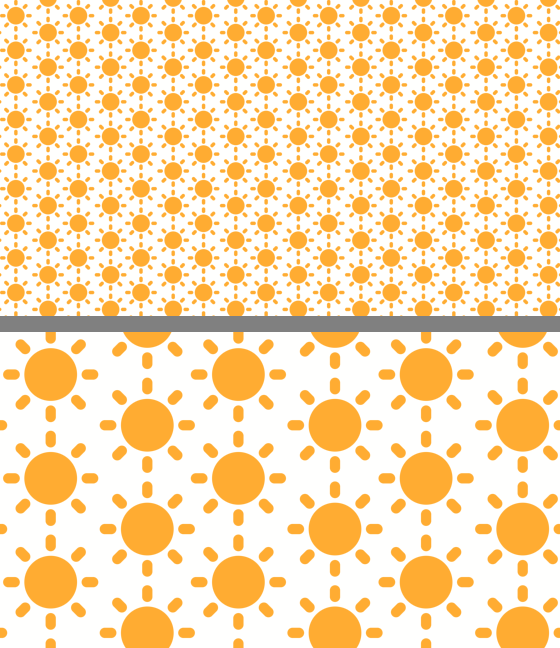
Top: the whole. Bottom: its middle third, enlarged.
Write a Shadertoy shader that draws this pattern.

```glsl
// Lengths are fractions of the canvas height
const vec2 PERIOD = vec2(0.1980, 0.1095);
const vec2 FIRST_SUN = vec2(0.0502, 0.0743);
const vec2 SECOND_SUN = vec2(0.1521, 0.0208);
const float DISC_RADIUS = 0.0278;
const float RAY_DISTANCE = 0.0414;
const float RAY_HALF_LENGTH = 0.0034;
const float RAY_RADIUS = 0.0054;
const float RAY_COUNT = 8.0;
const vec3 PAPER = vec3(1.0, 1.0, 0.995);
const vec3 ORANGE = vec3(1.0, 0.676, 0.195);
const float TAU = 6.2831853;

// Offset from the nearest lattice point
vec2 repeatAround(vec2 p, vec2 origin) {
    vec2 cell = (p - origin) / PERIOD;
    return (fract(cell + 0.5) - 0.5) * PERIOD;
}

float sunDistance(vec2 p) {
    float disc = length(p) - DISC_RADIUS;

    // Fold all rays onto the x axis
    float sector = TAU / RAY_COUNT;
    float angle = atan(p.y, p.x + 1e-7);
    angle -= sector * floor(angle / sector + 0.5);
    vec2 q = length(p) * vec2(cos(angle), sin(angle));

    // Round-ended ray
    q.x -= RAY_DISTANCE;
    q.x -= clamp(q.x, -RAY_HALF_LENGTH, RAY_HALF_LENGTH);
    float ray = length(q) - RAY_RADIUS;

    return min(disc, ray);
}

void mainImage(out vec4 fragColor, in vec2 fragCoord) {
    vec2 p = fragCoord / iResolution.y;
    float pixel = 1.0 / iResolution.y;

    // Two interleaved lattices of suns
    float d = min(sunDistance(repeatAround(p, FIRST_SUN)),
                  sunDistance(repeatAround(p, SECOND_SUN)));

    float coverage = 1.0 - smoothstep(-0.75 * pixel, 0.75 * pixel, d);
    fragColor = vec4(mix(PAPER, ORANGE, coverage), 1.0);
}
```
